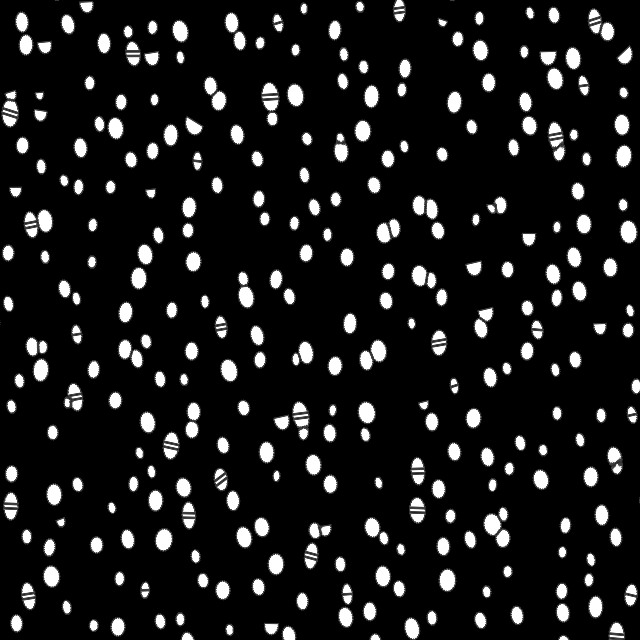
This pattern is drawn by a WebGL 2 fragment shader. Its source:

```glsl
#version 300 es
precision highp float;
// Scattered upright white grains with thin grey rims on black.
// Each cell of a jittered grid holds one elliptical grain; a few grains are
// stretched and split by thin cracks, and touching grains share a seam.

uniform vec2 u_resolution;
out vec4 fragColor;

const vec3 BACKGROUND = vec3(0.0);
const vec3 RIM_COLOR = vec3(0.24);
const vec3 CORE_COLOR = vec3(1.0);

const float CELLS = 18.0;              // grid cells across the canvas
const float FILL = 0.94;               // share of cells that hold a grain
const float JITTER = 0.86;             // spread of grain centres in a cell
const vec2 GRAIN_RADII = vec2(0.0110, 0.0152);
const float RIM_WIDTH = 0.0021;
const float SPLIT_SHARE = 0.10;
const float CHIP_SHARE = 0.05;

// Four random values in 0..1 for a cell and a seed
vec4 hash4(vec2 cell, float seed) {
    vec4 p = fract(vec4(cell.xyx, cell.y + seed) * vec4(0.1031, 0.1030, 0.0973, 0.1099)
                   + seed * 0.3719);
    p += dot(p, p.wzxy + 33.33);
    return fract((p.xxyz + p.yzzw) * p.zywx);
}

vec2 rotate(vec2 p, float angle) {
    float c = cos(angle), s = sin(angle);
    return vec2(c * p.x - s * p.y, s * p.x + c * p.y);
}

// Approximate signed distance to an ellipse
float ellipseDistance(vec2 p, vec2 radii) {
    p += 1e-6;
    float k = length(p / radii);
    return k * (k - 1.0) / length(p / (radii * radii));
}

// Fine teeth around the outline
float teeth(vec2 p, float amount) {
    return amount * sin(22.0 * atan(p.y, p.x + 1e-6));
}

// Cut one or two parallel cracks through a shape
float crack(float shape, vec2 p, float angle, float gap) {
    float line = abs(abs(rotate(p, angle).y) - gap);
    return max(shape, -line);
}

// Signed distance to the grain of one cell
float grainDistance(vec2 point, vec2 cell) {
    vec4 place = hash4(cell, 1.0);
    vec4 form = hash4(cell, 7.0);
    if (place.z > FILL) return 1.0;

    vec2 center = (cell + 0.5 + (place.xy - 0.5) * JITTER) / CELLS;
    vec2 p = rotate(point - center, mix(-0.26, 0.12, form.y));
    bool isSplit = form.z < SPLIT_SHARE;
    bool isChipped = form.z > 1.0 - CHIP_SHARE;

    vec2 radii = GRAIN_RADII * mix(0.64, 1.25, form.x);
    radii.x *= mix(0.90, 1.10, place.w);
    if (isSplit) radii.y *= 1.28;

    float d = ellipseDistance(p, radii) + teeth(p / radii, 0.0004);
    float steepness = place.w > 0.82 ? 1.6 : 0.35;
    float angle = (form.w - 0.5) * steepness;
    if (isSplit) d = crack(d, p, angle, form.x > 0.5 ? 0.0036 : 0.0);
    if (isChipped) d = max(d, rotate(p, angle).y - 0.25 * radii.y);
    return d;
}

// Distance to the nearest grain, with a seam where two grains touch
float grainField(vec2 point) {
    vec2 home = floor(point * CELLS);
    float nearest = 1.0, second = 1.0;
    for (int y = -1; y <= 1; y++) {
        for (int x = -1; x <= 1; x++) {
            float d = grainDistance(point, home + vec2(x, y));
            second = min(second, max(nearest, d));
            nearest = min(nearest, d);
        }
    }
    return max(nearest, 0.5 * (nearest - second));
}

// Smooth coverage of the inside of a shape
float coverage(float d, float softness) {
    return 1.0 - smoothstep(-softness, softness, d);
}

void main() {
    float side = min(u_resolution.x, u_resolution.y);
    float softness = 0.45 / side;
    float d = grainField(gl_FragCoord.xy / side);

    vec3 color = mix(BACKGROUND, RIM_COLOR, coverage(d, softness));
    color = mix(color, CORE_COLOR, coverage(d + RIM_WIDTH, softness));
    fragColor = vec4(color, 1.0);
}
```
